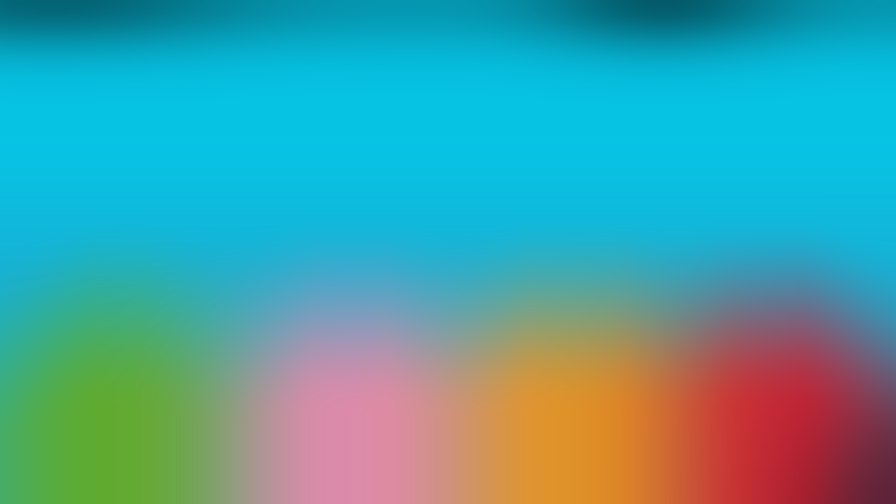
Reproduce this background procedurally as a Shadertoy shader.

```glsl
// Soft bell curve centred on zero
float bell(float offset, float width) {
    float t = offset / width;
    return exp(-t * t);
}

void mainImage(out vec4 fragColor, in vec2 fragCoord) {
    vec2 uv = fragCoord / iResolution.xy;

    // Cyan field, slightly deeper toward the middle
    vec3 color = mix(vec3(0.09, 0.69, 0.83), vec3(0.025, 0.765, 0.895),
                     smoothstep(0.4, 0.75, uv.y));

    // Dark teal shadows along the top edge
    float shadow = 0.22 + 0.27 * bell(uv.x - 0.06, 0.2)
                 + 0.32 * bell(uv.x - 0.74, 0.13);
    color *= 1.0 - shadow * bell(1.0 - uv.y, 0.1);

    // Four glows blended into one row
    vec3 glowColors[4] = vec3[4](
        vec3(0.37, 0.67, 0.18), vec3(0.87, 0.54, 0.69),
        vec3(0.88, 0.59, 0.14), vec3(0.79, 0.14, 0.22));
    vec3 row = vec3(0.0);
    float total = 0.0;
    for (int i = 0; i < 4; i++) {
        float center = 0.125 + 0.25 * float(i) + (i == 1 || i == 2 ? 0.012 : 0.0);
        float weight = bell(uv.x - center, 0.135);
        row += weight * glowColors[i];
        total += weight;
    }
    row /= total;

    // Domed upper edge, thinner between glows and at the sides
    float height = uv.y + 0.12 * max(1.0 - total, 0.0);
    float coverage = (1.0 - smoothstep(0.18, 0.58, height)) * min(sqrt(total), 1.0);
    color = mix(color, row, coverage);

    // Shade the lower right corner
    color *= 1.0 - 0.5 * bell(length((uv - vec2(1.04, -0.04)) * vec2(1.6, 1.0)), 0.22);
    color = mix(color, vec3(0.4, 0.1, 0.21),
                0.6 * bell(uv.x - 1.02, 0.08) * bell(uv.y, 0.2));

    fragColor = vec4(color, 1.0);
}
```
